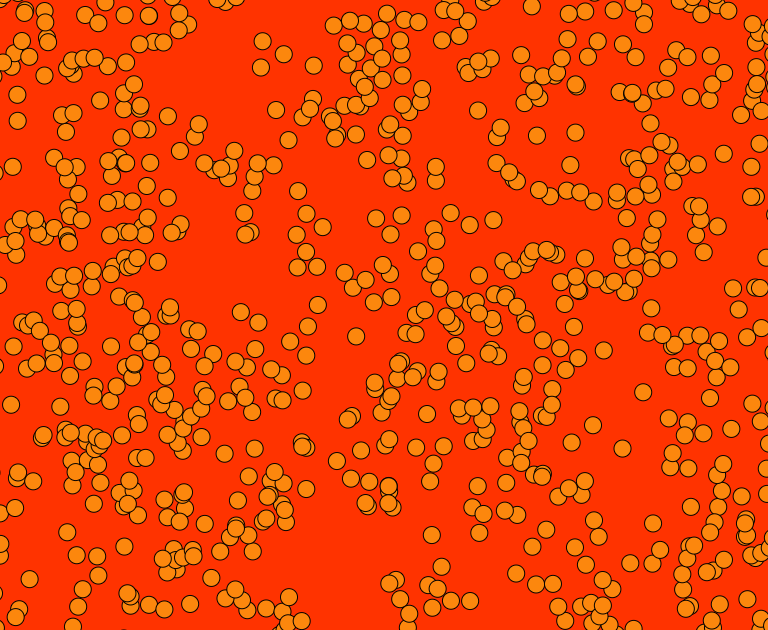
A WebGL 2 fragment shader for this pattern:

```glsl
#version 300 es
precision highp float;
precision highp int;
// Thin-outlined orange discs scattered in loose strings and clumps on red.
// Each grid cell offers a few random discs; ridged gradient noise decides
// which are kept, and neighbouring cells are painted in one fixed order.

uniform vec2 u_resolution;
out vec4 fragColor;

// All lengths are fractions of the canvas height.
const vec3 GROUND = vec3(1.0, 0.2, 0.0);
const vec3 FILL = vec3(0.99, 0.53, 0.05);
const vec3 OUTLINE = vec3(0.02, 0.01, 0.0);
const float RADIUS = 0.0143;        // outer edge of the outline
const float LINE_WIDTH = 0.0016;
const float CELL = 0.05;            // must exceed RADIUS
const int DISCS_PER_CELL = 4;
const float CLUSTER_SCALE = 4.5;    // noise lattice cells per height
const float RIDGE_WIDTH = 0.3;
const float KEEP_SPARSE = 0.14;     // chance of a disc away from the strings
const float KEEP_DENSE = 0.60;      // chance of a disc along the strings
const float TAU = 6.2831853;

// Integer hash (PCG style): three random values in 0..1
vec3 hash3(ivec3 key) {
    uvec3 v = uvec3(key) * 1664525u + 1013904223u;
    v.x += v.y * v.z; v.y += v.z * v.x; v.z += v.x * v.y;
    v ^= v >> 16u;
    v.x += v.y * v.z; v.y += v.z * v.x; v.z += v.x * v.y;
    return vec3(v >> 8u) / 16777216.0;
}

// Dot product of a random unit gradient with the offset from its corner
float cornerSlope(ivec2 corner, vec2 offset) {
    float angle = TAU * hash3(ivec3(corner, 97)).x;
    return dot(vec2(cos(angle), sin(angle)), offset);
}

float gradientNoise(vec2 p) {
    ivec2 i = ivec2(floor(p));
    vec2 f = fract(p);
    vec2 u = f * f * f * (f * (f * 6.0 - 15.0) + 10.0);
    float low = mix(cornerSlope(i, f),
                    cornerSlope(i + ivec2(1, 0), f - vec2(1.0, 0.0)), u.x);
    float high = mix(cornerSlope(i + ivec2(0, 1), f - vec2(0.0, 1.0)),
                     cornerSlope(i + ivec2(1, 1), f - vec2(1.0)), u.x);
    return mix(low, high, u.y);
}

// Chance that a disc centred here is kept: high along the noise ridges
float keepChance(vec2 centre) {
    float n = abs(gradientNoise(centre * CLUSTER_SCALE));
    float ridge = 1.0 - smoothstep(0.0, RIDGE_WIDTH, n);
    return mix(KEEP_SPARSE, KEEP_DENSE, ridge);
}

// Share of a pixel lying inside a shape, from its signed distance
float coverage(float dist, float pixel) {
    return clamp(0.5 - dist / pixel, 0.0, 1.0);
}

void main() {
    float pixel = 1.0 / u_resolution.y;
    vec2 p = gl_FragCoord.xy * pixel;
    ivec2 home = ivec2(floor(p / CELL));
    vec3 color = GROUND;

    // Row by row order keeps overlaps consistent between pixels
    for (int y = -1; y <= 1; y++) {
        for (int x = -1; x <= 1; x++) {
            ivec2 cell = home + ivec2(x, y);
            for (int k = 0; k < DISCS_PER_CELL; k++) {
                vec3 random = hash3(ivec3(cell, k));
                vec2 centre = (vec2(cell) + random.xy) * CELL;
                float dist = length(p - centre) - RADIUS;
                if (dist > pixel || random.z > keepChance(centre)) continue;
                float inner = coverage(dist + LINE_WIDTH, pixel);
                color = mix(color, mix(OUTLINE, FILL, inner), coverage(dist, pixel));
            }
        }
    }
    fragColor = vec4(color, 1.0);
}
```
